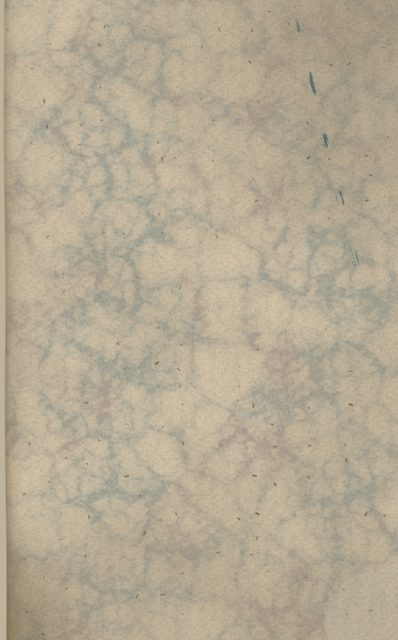
Reproduce this texture procedurally as a Shadertoy shader.

```glsl
const vec3 CREAM = vec3(0.805, 0.745, 0.638);
const vec3 BLUE_VEIN = vec3(0.605, 0.615, 0.565);
const vec3 LILAC_VEIN = vec3(0.655, 0.605, 0.550);
const vec3 STAIN = vec3(0.590, 0.540, 0.450);
const vec3 GUTTER = vec3(0.430, 0.370, 0.255);
const vec3 MARGIN = vec3(0.740, 0.700, 0.610);
const vec3 SPECK = vec3(0.420, 0.320, 0.210);
const vec3 INK = vec3(0.230, 0.350, 0.390);
const float LARGE_CELLS = 13.0;   // cells per canvas height
const float SMALL_CELLS = 31.0;
const float VEIN_STRENGTH = 0.90;
const float SPECK_GRID = 34.0;
const float SPECK_SHARE = 0.30;
const float GRAIN_CELLS = 230.0;
const float GRAIN_STRENGTH = 0.085;
const float FOLD_X = 0.010;
const int STREAKS = 5;

vec2 hash2(vec2 p) {
    vec3 q = fract(vec3(p.xyx) * vec3(0.1031, 0.1030, 0.0973));
    q += dot(q, q.yzx + 33.33);
    return fract((q.xx + q.yz) * q.zy);
}

// Layered, rotated sines, about -1 to 1
float waves(vec2 p) {
    float sum = 0.0, amp = 0.5;
    for (int i = 0; i < 5; i++) {
        sum += amp * sin(p.x + 1.7 * sin(p.y)) * cos(p.y * 0.9 + float(i));
        p = mat2(1.4, 1.2, -1.2, 1.4) * p + 2.3;
        amp *= 0.62;
    }
    return sum;
}

// Nearest and second nearest distances to jittered points
vec2 cellular(vec2 p) {
    vec2 cell = floor(p), best = vec2(9.0);
    for (int y = -1; y <= 1; y++)
    for (int x = -1; x <= 1; x++) {
        vec2 id = cell + vec2(x, y);
        float d = length(id + hash2(id) - p);
        best = d < best.x ? vec2(d, best.x) : vec2(best.x, min(best.y, d));
    }
    return best;
}

float vein(vec2 p, float width) {
    vec2 f = cellular(p);
    return exp(-pow((f.y - f.x) / width, 1.2));
}

float capsule(vec2 p, vec2 axis, float halfLength) {
    return length(p - axis * clamp(dot(p, axis), -halfLength, halfLength));
}

// Tiny turned fibres, one at most in each grid cell
float specks(vec2 p, float px) {
    vec2 g = p * SPECK_GRID, id = floor(g);
    vec2 r = hash2(id + 71.0), s = hash2(id + 19.0);
    float angle = 6.283 * s.x;
    vec2 offset = (fract(g) - 0.25 - 0.5 * hash2(id + 5.0)) / SPECK_GRID;
    float d = capsule(offset, vec2(cos(angle), sin(angle)), 0.0025 * s.y * s.y);
    float radius = mix(0.0004, 0.0014, r.y * r.y);
    return step(r.x, SPECK_SHARE) * smoothstep(radius + px, radius - px, d) * mix(0.3, 0.85, s.y);
}

// Dry, broken ink strokes falling to the right
float inkStreaks(vec2 p, float aspect) {
    float ink = 0.0;
    for (int i = 0; i < STREAKS; i++) {
        float t = float(i) / float(STREAKS - 1);
        vec2 r = hash2(vec2(i, 43));
        vec2 center = vec2(aspect * mix(0.745, 0.890, t), mix(0.960, 0.600, t));
        float d = capsule(p - center, normalize(vec2(0.25, -1.0)), mix(0.006, 0.020, r.x));
        float dry = smoothstep(-0.2, 0.4, waves(vec2(p.x * 420.0 + p.y * 100.0, p.y * 45.0)));
        ink = max(ink, smoothstep(0.007, 0.002, d) * dry * mix(0.5, 0.9, r.y));
    }
    return ink;
}

void mainImage(out vec4 fragColor, in vec2 fragCoord) {
    vec2 p = fragCoord / iResolution.y;
    float px = 1.0 / iResolution.y;
    float aspect = iResolution.x / iResolution.y;
    float u = p.x / aspect;

    // Faded marbling
    vec2 warp = vec2(waves(p * 24.0), waves(p * 24.0 + 9.0)) * 0.012;
    warp += vec2(waves(p * 110.0), waves(p * 110.0 + 4.0)) * 0.005;
    vec2 q = p + warp;
    float patches = smoothstep(-0.45, 0.45, waves(p * 19.0 + 3.0));
    float large = vein(q * LARGE_CELLS, 0.15) * mix(0.45, 0.85, patches);
    float small = vein(q * SMALL_CELLS + 7.0, 0.24) * mix(0.15, 0.65, patches);
    float mottle = 0.85 + 0.5 * waves(p * 190.0);
    float veins = clamp((large + small + 0.20 * patches) * mottle, 0.0, 1.0);
    vec3 veinColor = mix(BLUE_VEIN, LILAC_VEIN, smoothstep(-0.2, 0.5, waves(p * 17.0 + 6.0)));
    vec3 color = mix(CREAM, veinColor, veins * VEIN_STRENGTH);

    // Age, shadow and stained corners
    float cloud = waves(p * 9.0 + 1.0);
    float age = 0.06 + 0.20 * cloud + 0.40 * smoothstep(0.50, 1.0, p.y) * smoothstep(0.0, 0.9, u);
    age += 0.28 * smoothstep(0.28, 0.0, p.y) + 0.10 * smoothstep(0.6, 1.0, u);
    color = mix(color, STAIN, clamp(age, 0.0, 0.65));
    float corner = length(vec2(u * 0.8, p.y)) + 0.025 * cloud;
    color = mix(color, GUTTER, 0.36 * smoothstep(0.20, 0.03, corner));
    float patchEdge = length(p - vec2(aspect, 0.0)) + 0.012 * waves(p * 40.0);
    color = mix(color, MARGIN, 0.60 * smoothstep(0.125, 0.110, patchEdge));

    // Paper grain, fibres and ink
    float grain = 0.45 - cellular(p * GRAIN_CELLS).x + 0.35 * waves(p * 330.0);
    color *= 1.0 + GRAIN_STRENGTH * grain;
    color = mix(color, SPECK, specks(p, px));
    color = mix(color, INK, inkStreaks(p, aspect));

    // Left fold and its pale margin
    float fold = FOLD_X - 0.004 * p.y + 0.0008 * sin(p.y * 14.0);
    float gutter = exp(-max(p.x - fold, 0.0) / 0.010);
    color = mix(color, GUTTER, gutter * mix(0.65, 0.40, p.y));
    color = mix(MARGIN, color, smoothstep(fold - 0.0015, fold + 0.0015, p.x));
    fragColor = vec4(color, 1.0);
}
```
